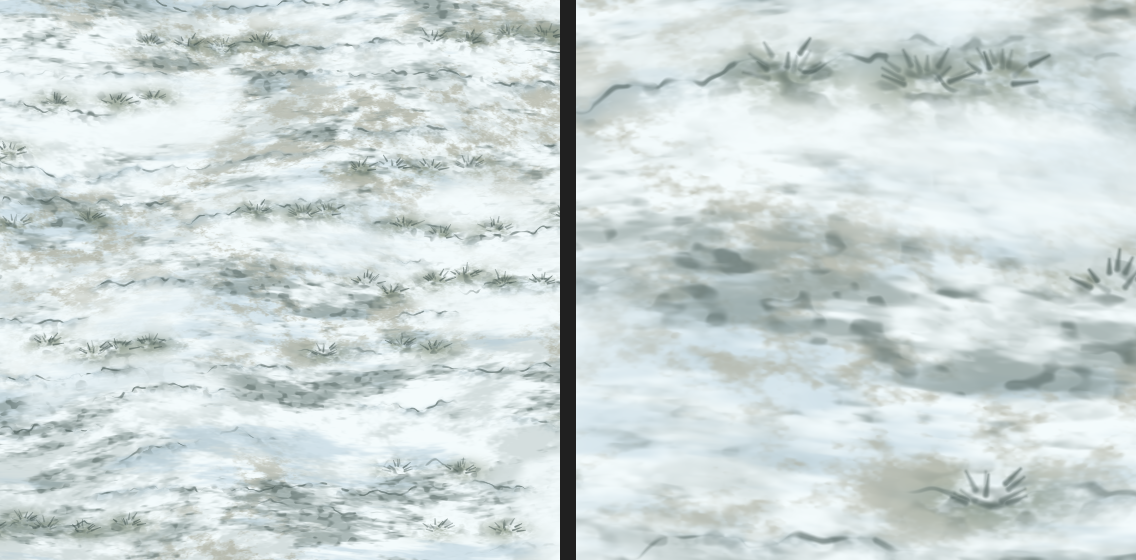
Left, the full canvas; right, a detail of the centre.
Write a WebGL 1 fragment shader that draws this texture.

```glsl
precision highp float;
// Snowy ground: white drifts over crumbly tan soil and grey-green bands, with
// blue melt streaks, broken dark ridge lines and clustered fans of grass.
// Mottling is layered smooth cellular noise; ridges wander on layered sines.

uniform vec2 u_resolution;

const vec3 SNOW  = vec3(0.955, 0.985, 0.990);
const vec3 HAZE  = vec3(0.830, 0.870, 0.870);
const vec3 SOIL  = vec3(0.690, 0.695, 0.635);
const vec3 SHADE = vec3(0.540, 0.605, 0.595);
const vec3 MELT  = vec3(0.670, 0.775, 0.835);
const vec3 MOSS  = vec3(0.540, 0.590, 0.520);
const vec3 INK   = vec3(0.280, 0.345, 0.330);

vec3 hash3(vec2 p) {
  vec3 q = fract(p.xyx * vec3(0.1031, 0.1030, 0.0973));
  q += dot(q, q.yxz + 33.33);
  return fract((q.xxy + q.yzz) * q.zyx);
}

// Random cell values blended by distance to jittered cell points
float cellNoise(vec2 p) {
  vec2 cell = floor(p);
  vec2 local = p - cell;
  vec2 sum = vec2(0.0);
  for (int j = -1; j <= 1; j++) {
    for (int i = -1; i <= 1; i++) {
      vec2 offset = vec2(float(i), float(j));
      vec3 rnd = hash3(cell + offset + 71.0);
      vec2 toPoint = offset + 0.2 + 0.6 * rnd.xy - local;
      float weight = max(1.44 - dot(toPoint, toPoint), 0.0);
      weight *= weight * weight;
      sum += vec2(rnd.z, 1.0) * weight;
    }
  }
  return sum.x / sum.y;
}

// Five octaves around one half; gain sets how rough the result is
float layered(vec2 p, float gain) {
  float sum = 0.0;
  float amplitude = 0.5;
  for (int i = 0; i < 5; i++) {
    sum += amplitude * (cellNoise(p) - 0.5);
    p = p * 2.03 + vec2(17.3, 9.1);
    amplitude *= gain;
  }
  return 0.5 + 1.7 * sum;
}

// x: distance to the segment, y: position along it
vec2 segment(vec2 p, vec2 a, vec2 b) {
  vec2 ab = b - a;
  float along = clamp(dot(p - a, ab) / dot(ab, ab), 0.0, 1.0);
  return vec2(length(p - a - ab * along), along);
}

float stroke(float dist, float width, float edge) {
  return 1.0 - smoothstep(width - edge, width + edge, dist);
}

// x: ink of the broken ridge lines, y: soft wash below them
vec2 ridges(vec2 p, float spacing, float edge) {
  vec2 result = vec2(0.0);
  float rough = 0.014 * (cellNoise(p * vec2(34.0, 24.0)) - 0.5)
              + 0.010 * (cellNoise(p * vec2(90.0, 70.0)) - 0.5);
  for (int i = -1; i <= 1; i++) {
    float row = floor(p.y / spacing) + float(i);
    vec3 rnd = hash3(vec2(row, 5.0));
    vec3 phase = 6.283 * rnd;
    float wander = rough + 0.011 * sin(7.0 * p.x + phase.x)
                 + 0.005 * sin(23.0 * p.x + phase.y)
                 + 0.002 * sin(71.0 * p.x + phase.z);
    float height = p.y - (row + 0.3 + 0.4 * rnd.x) * spacing - wander;
    float reach = smoothstep(0.50, 0.72, cellNoise(vec2(p.x * 6.0, row * 7.3)));
    float dash = smoothstep(0.38, 0.72, cellNoise(vec2(p.x * 75.0, row * 3.7)));
    float line = stroke(abs(height), 0.0004 + 0.0014 * dash, edge) * (0.15 + 0.85 * dash);
    float fall = height < 0.0 ? 0.012 : 0.004;
    result = max(result, reach * vec2(line, exp(-height * height / (fall * fall))));
  }
  return result;
}

// Fan of tapered blades around a root at the origin
float grassFan(vec2 p, vec2 seed, float edge) {
  float ink = 0.0;
  for (int k = 0; k < 10; k++) {
    vec3 rnd = hash3(seed + float(k) * 13.7);
    float angle = mix(-1.2, 1.2, float(k) / 9.0) + 0.4 * (rnd.x - 0.5);
    vec2 dir = vec2(1.2 * sin(angle), 0.95 * cos(angle));
    vec2 start = dir * mix(0.006, 0.020, rnd.y);
    vec2 tip = start + dir * mix(0.007, 0.013, rnd.z) + vec2(0.005 * (rnd.x - 0.3), 0.0);
    vec2 blade = segment(p, start, tip);
    float width = 0.0017 * (1.0 - 0.6 * blade.y);
    ink = max(ink, stroke(blade.x, width, edge) * (0.35 + 0.65 * rnd.x));
  }
  return ink;
}

// x: blade ink, y: soft mossy ground; tufts gather in short runs
vec2 tufts(vec2 p, vec2 size, float edge) {
  vec2 result = vec2(0.0);
  for (int i = -1; i <= 1; i++) {
    vec2 id = floor(p / size) + vec2(float(i), 0.0);
    vec3 rnd = hash3(id + 23.0);
    vec3 run = hash3(vec2(floor((id.x + id.y) / 4.0), id.y) + 47.0);
    float present = step(0.68, run.x) * step(0.2, rnd.x);
    vec2 jitter = vec2(0.03, 0.022) * (rnd.yz - 0.5) + vec2(0.0, 0.03 * (run.y - 0.5) - 0.008);
    vec2 local = p - (id + 0.5) * size - jitter;
    vec2 spread = (local - vec2(0.0, 0.006)) / vec2(0.042, 0.018);
    vec2 tuft = vec2(grassFan(local, id, edge), exp(-dot(spread, spread)));
    result = max(result, present * tuft);
  }
  return result;
}

void main() {
  vec2 p = gl_FragCoord.xy / u_resolution.y;
  float edge = max(0.0013, 0.7 / u_resolution.y);
  vec2 q = p + 0.012 * vec2(sin(19.0 * p.y + 4.0 * p.x), sin(9.0 * p.x + 2.0 * sin(5.0 * p.y)));

  // Snow cover and the bare ground beneath
  float bank = smoothstep(0.46, 0.72, layered(q * vec2(2.6, 5.5) + 3.0, 0.55));
  float bare = 1.0 - 0.88 * bank;
  float mottle = layered(q * vec2(18.0, 32.0) + 31.0, 0.72);
  float patches = cellNoise(q * vec2(3.5, 6.0) + 12.0) + 0.12 * exp(-pow((p.x - 0.48) / 0.22, 2.0));
  float haze = smoothstep(0.28, 0.88, layered(q * vec2(8.0, 18.0) + 53.0, 0.75));
  float soil = smoothstep(0.40, 0.95, mottle) * smoothstep(0.36, 0.66, patches);
  float shade = smoothstep(0.54, 1.05, layered(q * vec2(6.0, 22.0) + 81.0, 0.75));
  float melt = smoothstep(0.56, 0.98, layered(q * vec2(4.0, 22.0) + 97.0, 0.66));

  vec3 color = mix(SNOW, HAZE, haze * bare);
  color = mix(color, MELT, 0.48 * melt * (1.0 - 0.6 * bank));
  color = mix(color, SOIL, 0.75 * soil * bare);
  color = mix(color, SHADE, 0.68 * shade * bare);

  // Ridge lines and grass
  vec2 ridge = ridges(q, 0.052, edge);
  vec2 grass = tufts(p, vec2(0.062, 0.11), edge);
  float grain = smoothstep(0.15, 0.85, mottle);
  float fleck = smoothstep(0.52, 0.85, cellNoise(q * vec2(95.0, 150.0)));
  color = mix(color, mix(MELT, SHADE, 0.3 + 0.7 * shade), 0.50 * ridge.y * grain);
  color = mix(color, MOSS, 0.75 * grass.y * grain);
  color = mix(color, INK, 0.45 * fleck * max(grass.y, max(0.6 * ridge.y, shade * bare)));
  color = mix(color, INK, 0.55 * ridge.x);
  color = mix(color, INK, 0.68 * grass.x);
  gl_FragColor = vec4(color, 1.0);
}
```
